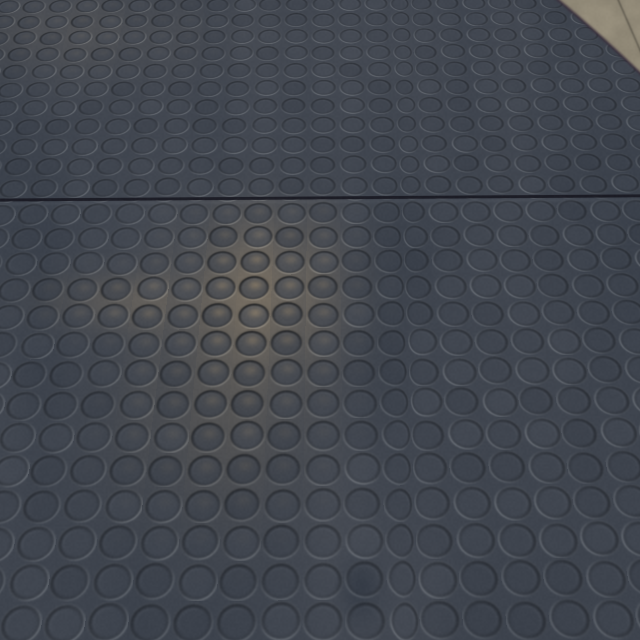
This texture is drawn by a WebGL 1 fragment shader. Its source:

```glsl
precision highp float;

uniform vec2 u_resolution;

const vec3 NAVY = vec3(0.205, 0.232, 0.275);
const vec3 SLATE = vec3(0.270, 0.290, 0.327);
const vec3 SEAM_DARK = vec3(0.095, 0.095, 0.13);
const vec3 FLOOR_BEIGE = vec3(0.57, 0.54, 0.47);
const vec3 WARM_LIGHT = vec3(0.25, 0.185, 0.085);
const vec3 RIM_LIGHT = vec3(0.105, 0.105, 0.10);

float hash(vec2 p) {
  vec3 q = fract(vec3(p.xyx) * 0.1031);
  q += dot(q, q.yzx + 33.33);
  return fract((q.x + q.y) * q.z);
}

float noise(vec2 p) {
  vec2 i = floor(p);
  vec2 f = fract(p);
  f = f * f * (3.0 - 2.0 * f);
  float low = mix(hash(i), hash(i + vec2(1.0, 0.0)), f.x);
  float high = mix(hash(i + vec2(0.0, 1.0)), hash(i + 1.0), f.x);
  return mix(low, high, f.y);
}

// Soft elliptical spot
float blob(vec2 p, vec2 center, vec2 size) {
  vec2 d = (p - center) / size;
  return exp(-dot(d, d));
}

// Soft line around a distance
float ridge(float d, float width) {
  return exp(-d * d / (width * width));
}

// Perspective grid with one stud per unit cell and a crease near x = 0.63
vec2 matCoords(vec2 p, float upper) {
  float depth = p.y + 1.5625 + 0.008 * (p.x - 0.5);
  float u = (p.x - 0.505) / (mix(0.0267, 0.0262, upper) * depth);
  u += 0.28 * smoothstep(0.61, 0.66, p.x);
  float v = mix(97.76 / depth - 38.60, 102.4 / depth - 55.27, upper);
  return vec2(u, v);
}

// Warm reflected window light
float warmGlow(vec2 p, float upper) {
  float glow = 0.85 * blob(p, vec2(0.41, 0.45), vec2(0.12, 0.12));
  glow += 0.50 * blob(p, vec2(0.19, 0.47), vec2(0.11, 0.045));
  glow += 0.42 * blob(p, vec2(0.34, 0.64), vec2(0.15, 0.17));
  glow *= mix(1.0, 0.45, upper);
  return glow + 0.22 * blob(p, vec2(0.12, 0.05), vec2(0.22, 0.07));
}

vec3 rubberBase(vec2 p) {
  float tone = 0.35 + 0.4 * noise(p * vec2(4.0, 3.0) + 7.0);
  tone += 0.3 * (noise(p * vec2(15.0, 2.0)) - 0.5);
  tone += 0.35 * blob(p, vec2(0.53, 0.80), vec2(0.10, 0.20));
  tone += 0.25 * blob(p, vec2(0.45, 0.08), vec2(0.40, 0.14));
  tone -= 0.25 * blob(p, vec2(0.65, 0.39), vec2(0.04, 0.08));
  tone -= 0.75 * blob(p, vec2(0.563, 0.92), vec2(0.03, 0.045));
  return mix(NAVY, SLATE, tone);
}

vec3 studdedRubber(vec2 p, float upper, float px) {
  vec2 uv = matCoords(p, upper);
  vec2 id = floor(uv + 0.5);
  float wear = hash(id + 91.0 * upper + 60.0);
  vec2 jitter = vec2(wear, hash(id + 137.0)) - 0.5;
  vec2 q = uv - id - 0.06 * jitter;
  float r = length(q);
  float edge = r - mix(0.425, 0.40, upper);
  float soft = max(0.035, px * 20.0);
  float top = 1.0 - smoothstep(-soft, soft, edge);

  // Grooves hold the sheen, stud tops catch a small highlight
  float glow = warmGlow(p, upper) * (0.8 + 0.4 * hash(vec2(id.x, 3.0)));
  float highlight = blob(q, vec2(0.04, 0.10), vec2(0.20, 0.18));
  float sheen = mix(0.85, 0.30 + 0.65 * highlight, top);
  vec3 color = rubberBase(p) + WARM_LIGHT * glow * sheen;
  color += 0.02 * (wear - 0.5) * top;

  // Bevel: shadow away from the light, thin bright arc towards it
  vec2 lightDir = normalize(vec2(2.0 * (0.45 - p.x), -0.4));
  float facing = dot(q / max(r, 0.001), lightDir);
  float shadow = ridge(edge + 0.015, 0.055) * (0.65 - 0.35 * facing);
  color *= 1.0 - (0.25 + 0.25 * min(glow, 1.0)) * shadow;
  float arc = ridge(edge - 0.035, 0.038) * (0.25 + 0.75 * max(facing, 0.0));
  color += RIM_LIGHT * arc * (0.65 + 0.5 * wear);
  color += 0.018 * ridge(edge + 0.10, 0.04) * max(-facing, 0.0);
  return color;
}

void main() {
  vec2 p = gl_FragCoord.xy / u_resolution;
  p.y = 1.0 - p.y;
  float px = 1.0 / min(u_resolution.x, u_resolution.y);

  // Two mats meeting at a dark joint
  float joint = p.y - 0.3125 + 0.0065 * p.x;
  vec3 color = studdedRubber(p, step(joint, 0.0), px);
  color += 0.025 * ridge(joint - 0.006, 0.003);
  float gap = 1.0 - smoothstep(0.0012, 0.0018 + px, abs(joint));
  color = mix(color, SEAM_DARK, 0.9 * gap);

  // Pale tiled floor beyond the curved mat edge
  float reach = p.x - 0.872;
  float outside = (0.83 * reach + 0.5 * reach * reach - p.y) / 1.35;
  float grout = ridge(p.x - 0.966 - 0.436 * p.y, 0.0015 + 0.5 * px);
  vec3 tile = FLOOR_BEIGE * (0.96 + 0.08 * noise(p * 60.0) - 0.22 * grout);
  color = mix(color, tile, smoothstep(-px, px, outside));
  color = mix(color, vec3(0.22, 0.18, 0.23), 0.7 * ridge(outside, 0.003));

  color += 0.012 * (noise(p * 330.0) - 0.5);
  gl_FragColor = vec4(color, 1.0);
}
```
